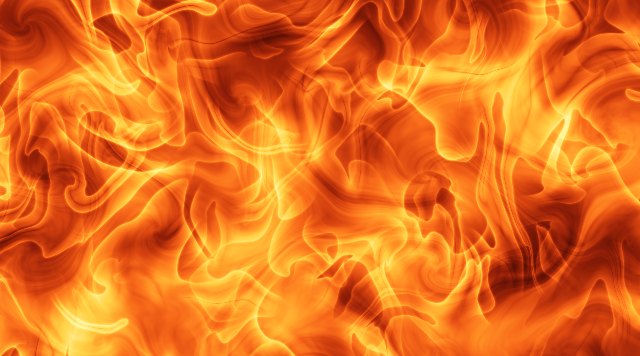
Reproduce this texture procedurally as a Shadertoy shader.

```glsl
// Wall of fire: translucent flame veils with bright rims over a smoky glow.
// Points are carried along a swirling flow, then contours of gradient noise
// become sheet edges; the summed heat is coloured by a fire ramp.

#define FLOW_SCALE 2.4     // swirls per canvas height
#define FLOW_STEP 0.16     // drift per advection step
#define FINE_SWIRL 0.28    // strength of the small curls
#define FOLDS 2.2          // sheet edges per unit of noise
#define RIM_WIDTH 0.0048   // thin hot edge
#define SHEET_WIDTH 0.06   // soft glow behind the edge
#define VEIL_HEAT 2.8      // heat of the largest veil
#define GLOW_HEAT 2.5      // broad hot and cool regions
#define HAZE_HEAT 1.6      // smoky streaks
#define HEAT_BIAS -0.85    // overall exposure

vec2 randomDirection(vec2 cell) {
    float a = 6.2832 * fract(sin(dot(cell, vec2(127.1, 311.7))) * 43758.5);
    return vec2(cos(a), sin(a));
}

// Gradient noise: value in x, derivatives in yz
vec3 gradientNoise(vec2 p) {
    vec2 i = floor(p), f = p - i;
    vec2 u = f * f * f * (f * (f * 6.0 - 15.0) + 10.0);
    vec2 du = 30.0 * f * f * (f * (f - 2.0) + 1.0);
    vec2 ga = randomDirection(i);
    vec2 gb = randomDirection(i + vec2(1, 0));
    vec2 gc = randomDirection(i + vec2(0, 1));
    vec2 gd = randomDirection(i + vec2(1, 1));
    float a = dot(ga, f);
    float b = dot(gb, f - vec2(1, 0));
    float c = dot(gc, f - vec2(0, 1));
    float d = dot(gd, f - vec2(1, 1));
    float k = a - b - c + d;
    vec2 slope = ga + u.x * (gb - ga) + u.y * (gc - ga) + u.x * u.y * (ga - gb - gc + gd);
    return vec3(a + u.x * (b - a) + u.y * (c - a) + u.x * u.y * k,
                slope + du * (u.yx * k + vec2(b, c) - a));
}

// Carry a point along a divergence-free flow of two sizes
vec2 swirl(vec2 q, float seed) {
    for (int i = 0; i < 5; i++) {
        vec2 g = gradientNoise(q + seed).yz;
        g += FINE_SWIRL * gradientNoise(q * 2.1 + seed + 9.3).yz;
        q += FLOW_STEP * vec2(g.y, -g.x);
    }
    return q;
}

float veilField(vec2 p, float scale, float seed) {
    vec2 q = swirl(p * scale * vec2(1.0, 0.85), seed);
    return gradientNoise(q * 0.8 + seed * 1.7).x;
}

// Sheets with a sharp bright rim on one side and a soft fade on the other
float veil(vec2 p, float scale, float seed) {
    const float e = 0.0015;
    float n = veilField(p, scale, seed);
    vec2 slope = vec2(veilField(p + vec2(e, 0), scale, seed),
                      veilField(p + vec2(0, e), scale, seed)) - n;
    float spacing = 1.0 / (FOLDS * max(length(slope) / e, 0.3));
    float f = fract(n * FOLDS + 0.37);
    float inside = f * spacing, outside = (1.0 - f) * spacing;
    float sheet = 0.62 * exp(-inside / SHEET_WIDTH) + 0.38 * exp(-inside / RIM_WIDTH);
    float edge = sheet * (1.0 - f) + exp(-outside / (0.5 * RIM_WIDTH)) * f;
    float presence = smoothstep(-0.1, 0.2, gradientNoise(p * 3.0 + seed * 3.1).x);
    return mix(0.42, edge, smoothstep(0.008, 0.03, spacing)) * presence;
}

// Smoky streaks that follow the flow
float haze(vec2 q) {
    float sum = 0.0, amp = 1.0;
    for (int i = 0; i < 5; i++) {
        sum += amp * gradientNoise(q + float(i) * 7.7).x;
        q = mat2(1.6, 1.2, -1.2, 1.6) * q;
        amp *= 0.55;
    }
    return sum;
}

float ramp(float a, float b, float x) {
    return clamp((x - a) / (b - a), 0.0, 1.0);
}

vec3 fireColor(float heat) {
    vec3 c = mix(vec3(0.32, 0.05, 0.02), vec3(0.60, 0.13, 0.03), ramp(-3.2, -1.9, heat));
    c = mix(c, vec3(0.84, 0.26, 0.06), ramp(-1.9, -0.95, heat));
    c = mix(c, vec3(0.97, 0.41, 0.10), ramp(-0.95, -0.16, heat));
    c = mix(c, vec3(1.00, 0.55, 0.14), ramp(-0.16, 0.52, heat));
    c = mix(c, vec3(1.00, 0.68, 0.19), ramp(0.52, 1.13, heat));
    c = mix(c, vec3(1.00, 0.82, 0.27), ramp(1.13, 1.9, heat));
    return mix(c, vec3(1.00, 0.96, 0.62), ramp(1.9, 3.9, heat));
}

void mainImage(out vec4 fragColor, in vec2 fragCoord) {
    vec2 p = fragCoord / iResolution.y;
    vec2 centered = fragCoord / iResolution.xy - 0.5;

    // Regional glow, a little cooler toward the corners, under streaked haze
    vec2 drift = swirl(p * FLOW_SCALE, 41.6);
    float heat = HEAT_BIAS + 0.12 - 0.7 * dot(centered, centered);
    heat += GLOW_HEAT * (0.8 * gradientNoise(p * 2.0 + 5.4).x + gradientNoise(p * 4.3 + 17.2).x);
    heat += HAZE_HEAT * haze(drift * 1.5);

    // Overlapping veils, each smaller and fainter than the last
    float scale = FLOW_SCALE, strength = VEIL_HEAT;
    for (int i = 0; i < 4; i++) {
        heat += strength * veil(p, scale, 3.7 + 12.9 * float(i));
        scale *= 1.25;
        strength *= 0.78;
    }
    fragColor = vec4(fireColor(heat), 1.0);
}
```
